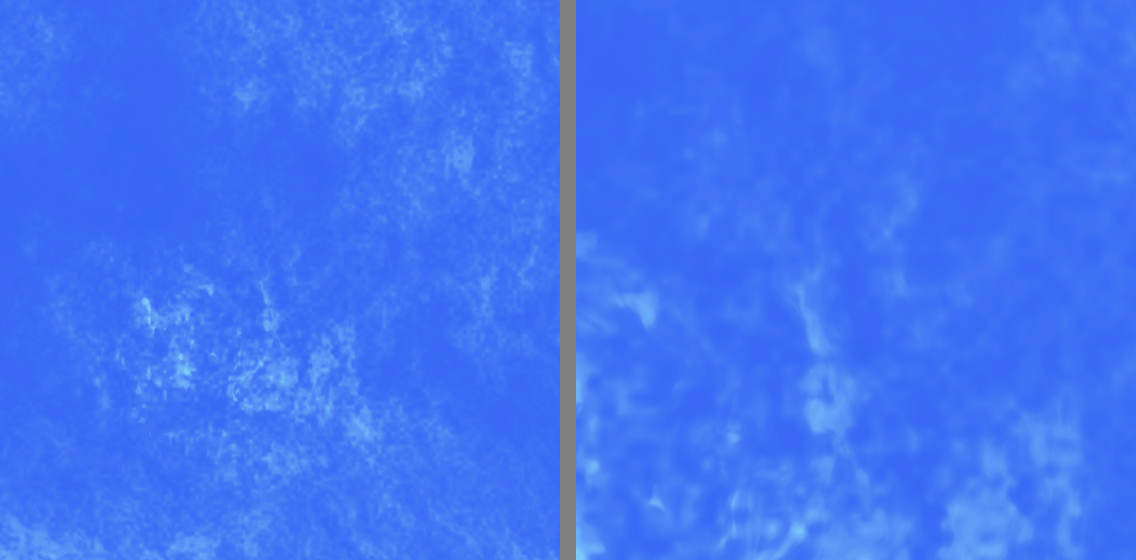
Left: the whole. Right: its middle third, enlarged.
Give the GLSL for this texture, as a Shadertoy shader.

```glsl
#define DEEP_BLUE vec3(0.208, 0.392, 0.962)
#define MID_BLUE vec3(0.300, 0.505, 0.955)
#define PALE_BLUE vec3(0.390, 0.635, 0.970)
#define GLINT_BLUE vec3(0.480, 0.790, 0.975)
#define BASE_TONE 0.165
#define PATCH_CONTRAST 2.7
#define FLECK_CONTRAST 3.6
#define GRAIN_CONTRAST 1.25
#define GRAIN_SCALE 125.0

float hash(vec2 p) {
    vec3 q = fract(vec3(p.xyx) * 0.1031);
    q += dot(q, q.yzx + 33.33);
    return fract((q.x + q.y) * q.z);
}

float noise(vec2 p) {
    vec2 cell = floor(p);
    vec2 f = fract(p);
    f = f * f * (3.0 - 2.0 * f);
    float low = mix(hash(cell), hash(cell + vec2(1, 0)), f.x);
    float high = mix(hash(cell + vec2(0, 1)), hash(cell + vec2(1, 1)), f.x);
    return mix(low, high, f.y);
}

// Layered noise centred on zero
float fbm(vec2 p) {
    float sum = 0.0;
    float weight = 0.5;
    for (int i = 0; i < 5; i++) {
        sum += weight * (noise(p) - 0.5);
        p = mat2(1.6, 1.2, -1.2, 1.6) * p + 17.3;
        weight *= 0.55;
    }
    return sum;
}

// Soft elliptical region
float region(vec2 p, vec2 center, vec2 radius) {
    vec2 d = (p - center) / radius;
    return exp(-dot(d, d));
}

vec3 blueRamp(float tone) {
    vec3 color = mix(DEEP_BLUE, MID_BLUE, clamp(tone * 2.0, 0.0, 1.0));
    color = mix(color, PALE_BLUE, clamp(tone * 2.0 - 1.0, 0.0, 1.0));
    return mix(color, GLINT_BLUE, clamp(tone * 1.6 - 1.6, 0.0, 1.0));
}

void mainImage(out vec4 fragColor, in vec2 fragCoord) {
    vec2 uv = fragCoord / iResolution.xy;
    vec2 warp = vec2(fbm(uv * 7.0 + 3.1), fbm(uv * 7.0 + 41.7));
    vec2 p = uv + 0.10 * warp;

    // Broad light and dark areas
    float cluster = region(p, vec2(0.42, 0.35), vec2(0.13, 0.21));
    float sideCluster = region(p, vec2(0.26, 0.42), vec2(0.08, 0.16));
    float shoulder = region(p, vec2(0.60, 0.34), vec2(0.15, 0.18));
    float lower = smoothstep(0.45, 0.0, p.y);
    float calm = region(p, vec2(0.31, 0.65), vec2(0.10, 0.17));
    float patches = fbm(p * 4.5 + 8.0);

    // Upright flecks turning into slanted streaks near the bottom
    vec2 slant = vec2(p.x + p.y, p.x - p.y) * 0.7071;
    float upright = fbm(p * vec2(30.0, 18.0));
    float slanted = fbm(slant * vec2(34.0, 13.0) + 5.0);
    float flecks = mix(upright, slanted, smoothstep(0.32, 0.14, p.y));

    // Fine grain, strongest in the flecked clusters
    float grain = noise(uv * GRAIN_SCALE + 2.0 * warp) - 0.5;
    grain += 0.6 * (noise(uv * GRAIN_SCALE * vec2(0.6, 0.45) + 9.0) - 0.5);
    float roughness = 0.65 + 0.6 * cluster + 0.4 * sideCluster
        + 0.2 * shoulder + 0.8 * patches - 0.35 * calm;
    roughness = clamp(roughness, 0.25, 1.3);

    float light = PATCH_CONTRAST * patches - 0.5 * calm
        + 0.65 * cluster + 0.15 * sideCluster + 0.35 * shoulder + 0.65 * lower;
    light += roughness * (FLECK_CONTRAST * flecks + GRAIN_CONTRAST * grain);
    float tone = BASE_TONE * exp(light);
    tone = min(tone, 0.7 + 0.4 * max(tone - 0.7, 0.0));

    // Sparse bright glints
    float glint = smoothstep(0.58, 0.90, noise(uv * vec2(105.0, 80.0) + 60.0));
    glint *= smoothstep(0.02, 0.16, upright);
    tone += glint * (0.55 * cluster + 0.70 * sideCluster + 0.12 * lower);

    fragColor = vec4(blueRamp(tone), 1.0);
}
```
